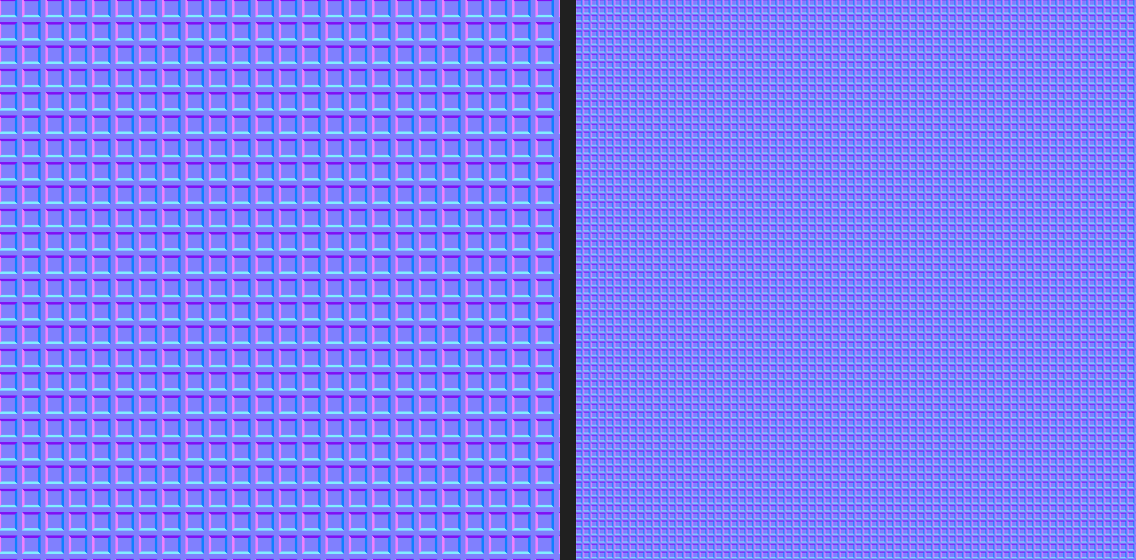
Left, the tile; right, the same tile 3 across and 3 down.
Give the GLSL for this texture map, as a WebGL 1 fragment shader.

```glsl
precision highp float;

uniform vec2 u_resolution;

const float REPEATS = 24.0;

// Cell coordinates centred on each square, from -0.5 to 0.5
vec2 squareCell(vec2 uv) {
    return fract(uv * REPEATS - vec2(0.344, 0.656) + 0.5) - 0.5;
}

// Strength of the sloped rim around a square
float bevelMask(vec2 p, float soft) {
    float fromRim = abs(max(abs(p.x), abs(p.y)) - 0.344);
    return 1.0 - smoothstep(0.052 - soft, 0.052 + soft, fromRim);
}

// Outward direction of the nearest side, blended along the mitred corners
vec2 bevelDirection(vec2 p, float soft) {
    float sideways = smoothstep(-soft, soft, abs(p.x) - abs(p.y));
    return sign(p) * vec2(sideways, 1.0 - sideways);
}

void main() {
    vec2 p = squareCell(gl_FragCoord.xy / u_resolution);
    float pixel = REPEATS / min(u_resolution.x, u_resolution.y);
    float soft = max(0.022, 0.5 * pixel);

    // Tilt of the surface, encoded as a tangent space normal
    vec2 tilt = bevelDirection(p, soft) * bevelMask(p, soft);
    float blue = 0.995 - 0.04 * max(tilt.y, 0.0);
    gl_FragColor = vec4(0.5 - 0.44 * tilt, blue, 1.0);
}
```
